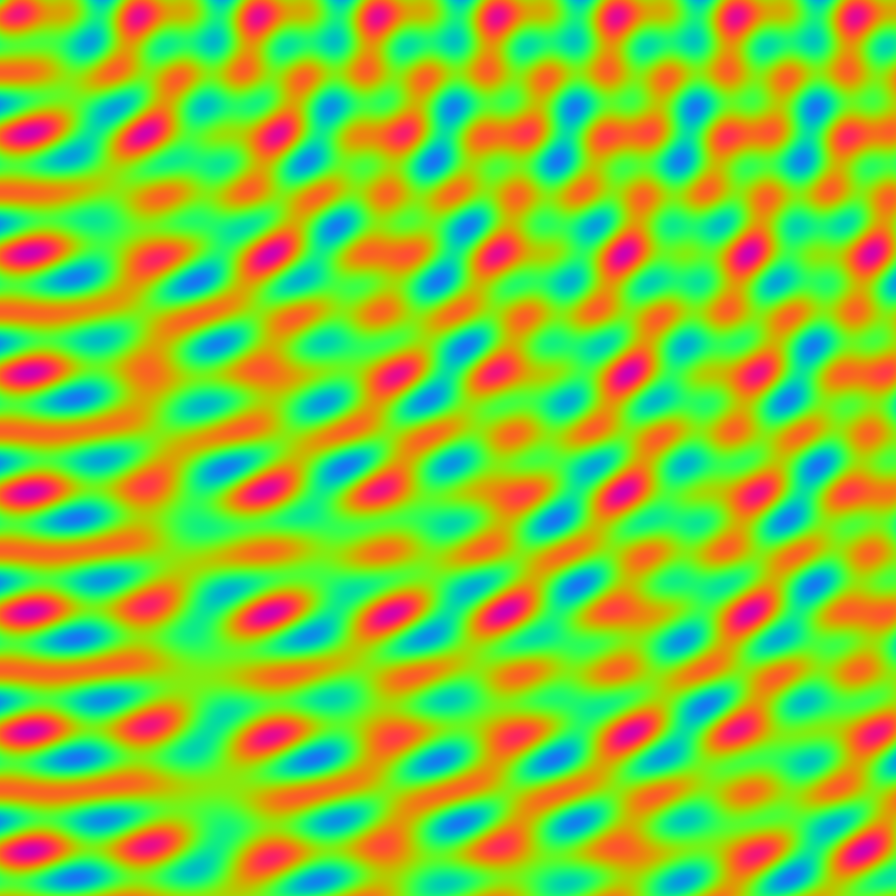
This pattern is drawn by a WebGL 2 fragment shader. Its source:

```glsl
#version 300 es
precision highp float;
// Plasma: four sine waves (across, down, diagonal and circular) are added,
// and their sum is turned into a smooth rainbow from blue to magenta.
// The circular wave spreads from the upper left corner.

uniform vec2 u_resolution;
out vec4 fragColor;

const float TAU = 6.2831853;
const float REPEATS = 7.5;          // coarse wave cycles across the canvas
const float DIAGONAL_SHIFT = 0.125; // diagonal phase lag, in cycles
const float HUE_SWING = 0.1;        // rainbow turns per unit of height

// Sine wave measured in whole cycles.
float wave(float cycles) {
    return sin(TAU * cycles);
}

// Sum of the four waves, from -4 to 4.
float plasmaHeight(vec2 p) {
    float across = wave(p.x);
    float down = wave(2.0 * p.y);
    float diagonal = wave(p.x + p.y - DIAGONAL_SHIFT);
    float circular = wave(2.0 * length(p));
    return across + down + diagonal + circular;
}

// Three sines a third of a turn apart; zero gives yellow-green.
vec3 rainbow(float turn) {
    vec3 channelPhase = vec3(0.0, 1.0, 2.0) / 3.0;
    return 0.5 + 0.5 * sin(TAU * (turn + channelPhase));
}

void main() {
    vec2 uv = gl_FragCoord.xy / u_resolution;

    // Measure from the upper left corner, in wave cycles.
    vec2 p = REPEATS * vec2(uv.x, 1.0 - uv.y);

    fragColor = vec4(rainbow(HUE_SWING * plasmaHeight(p)), 1.0);
}
```
